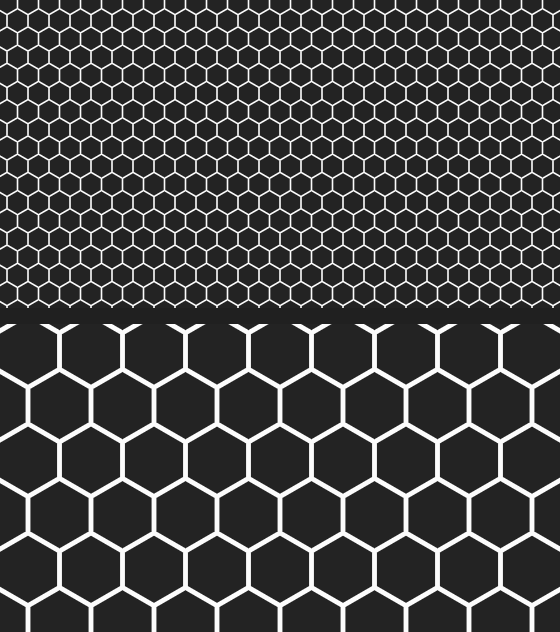
Top, the full canvas; bottom, a detail of the centre.
A Shadertoy shader for this pattern:

```glsl
// Honeycomb of dark pointy-top hexagons separated by thin white lines.
// Two interleaved rectangular grids give the nearest cell centre; the
// distance to that cell's border is then turned into line coverage.

#define CELLS_ACROSS 26.667
#define LINE_WIDTH 0.077                 // in cell widths
#define CENTRE_OFFSET vec2(0.0, 0.283)   // cell centre from canvas centre
#define CELL_COLOR vec3(0.137)
#define LINE_COLOR vec3(0.99)

const vec2 GRID = vec2(1.0, sqrt(3.0));

// Offset of p from the nearest centre of a rectangular grid
vec2 gridOffset(vec2 p) {
    return p - GRID * floor(p / GRID + 0.5);
}

// Offset of p from the centre of the hexagon that holds it
vec2 hexOffset(vec2 p) {
    vec2 a = gridOffset(p);
    vec2 b = gridOffset(p - 0.5 * GRID);
    return dot(a, a) < dot(b, b) ? a : b;
}

// Distance inward from the border of a hexagon of unit width
float hexBorder(vec2 q) {
    q = abs(q);
    return 0.5 - max(q.x, dot(q, 0.5 * GRID));
}

void mainImage(out vec4 fragColor, in vec2 fragCoord) {
    // Cell units, measured from the canvas centre
    float pixel = CELLS_ACROSS / iResolution.x;
    vec2 p = (fragCoord - 0.5 * iResolution.xy) * pixel - CENTRE_OFFSET;

    // Smoothed line along the cell borders
    float border = hexBorder(hexOffset(p));
    float line = clamp((0.5 * LINE_WIDTH - border) / pixel + 0.5, 0.0, 1.0);

    fragColor = vec4(mix(CELL_COLOR, LINE_COLOR, line), 1.0);
}
```
